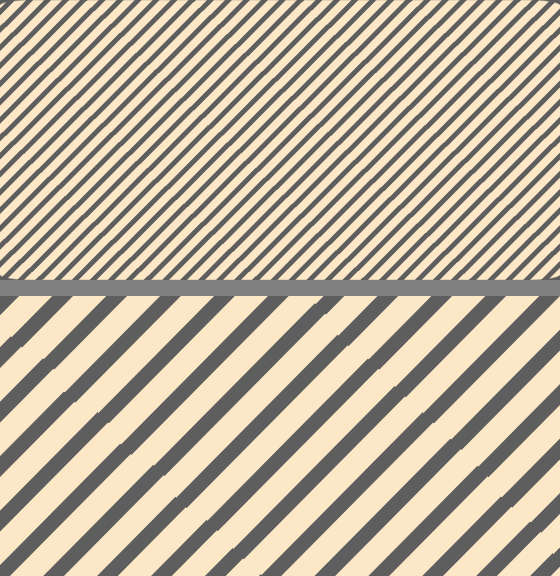
Top, the full canvas; bottom, a detail of the centre.
This pattern is drawn by a WebGL 1 fragment shader. Its source:

```glsl
precision highp float;
// Charcoal diagonal stripes on cream, 31 across and 15.5 down, rising to the right.
// Each stripe is a repeated band distance with a small step at regular, jittered
// places along it; shallow dark arcs trim the four corners.

uniform vec2 u_resolution;

float hash(float n) {
  return fract(sin(n * 12.9898) * 43758.5453);
}

// Signed distance to the nearest stripe, negative inside.
float stripeDistance(vec2 p) {
  float across = p.x + 1.0 - p.y;
  float along = p.x - 1.0 + p.y;
  float index = floor(across * 15.5 - 0.15);

  // A slight drift along each stripe snaps back at every step.
  float jitter = 0.02 * (hash(index) - 0.5);
  float drift = fract((along + 0.08 + jitter) / 0.385) - 0.5;
  across += 0.002 * drift;

  float offset = abs(fract(across * 15.5 - 0.15) - 0.5);
  return (offset - 0.192) / 15.5 * 0.7071;
}

// Height above the nearest horizontal edge, which curves in at the corners.
float edgeDistance(vec2 p, vec2 size) {
  vec2 inset = min(p, size - p);
  float bend = max(1.0 - inset.x / 0.12, 0.0);
  return inset.y - 0.02 * (1.0 - sqrt(max(1.0 - bend * bend, 0.0)));
}

void main() {
  float pixel = 1.0 / u_resolution.y;
  vec2 p = gl_FragCoord.xy * pixel;
  vec2 size = u_resolution * pixel;

  vec3 cream = vec3(0.99, 0.91, 0.78);
  vec3 charcoal = vec3(0.37);

  float light = smoothstep(-0.6 * pixel, 0.6 * pixel, stripeDistance(p));
  light *= smoothstep(-pixel, pixel, edgeDistance(p, size));
  gl_FragColor = vec4(mix(charcoal, cream, light), 1.0);
}
```
